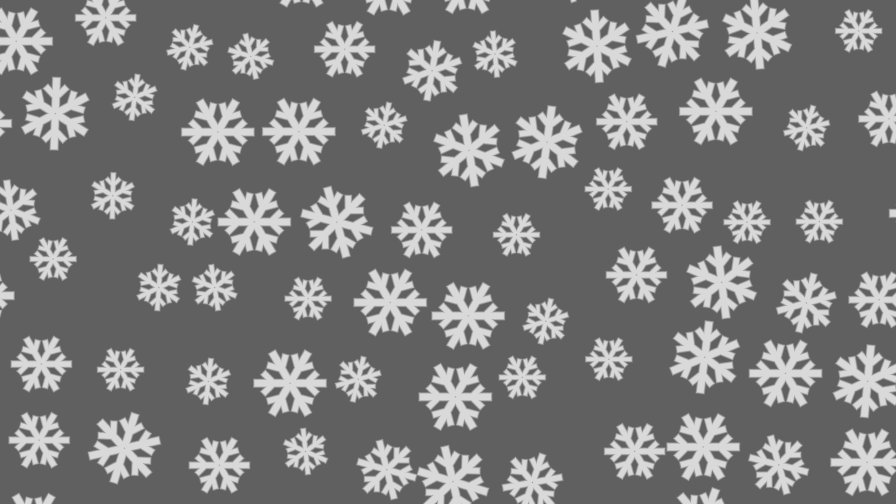
Write a Shadertoy shader that draws this pattern.

```glsl
// Pale six-armed snowflakes of three sizes scattered over a flat grey ground.

const float PI = 3.14159;

float hash(vec2 p) {
    vec3 q = fract(vec3(p.xyx) * 0.1031);
    q += dot(q, q.yzx + 33.33);
    return fract((q.x + q.y) * q.z);
}

mat2 rotation(float angle) {
    float c = cos(angle), s = sin(angle);
    return mat2(c, -s, s, c);
}

float boxDistance(vec2 p, vec2 halfSize) {
    vec2 d = abs(p) - halfSize;
    return length(max(d, 0.0)) + min(max(d.x, d.y), 0.0);
}

// Snowflake of radius 1: one arm with a forked branch, folded six times
float snowflakeDistance(vec2 p) {
    float angle = mod(atan(p.y, p.x) + PI / 6.0, PI / 3.0) - PI / 6.0;
    p = length(p) * vec2(cos(angle), abs(sin(angle)));
    float arm = boxDistance(p - vec2(0.5, 0.0), vec2(0.5, 0.11));
    vec2 b = rotation(PI / 4.0) * (p - vec2(0.45, 0.0));
    float branch = boxDistance(b - vec2(0.21, 0.0), vec2(0.21, 0.092));
    return min(arm, branch);
}

// Gentle wave that bends the rows
float rowWave(float x) {
    return 0.03 * sin(x * 5.0 + 0.6) + 0.012 * sin(x * 11.0);
}

// Distance to the closest snowflake in a grid of shifted, jittered rows
float snowDistance(vec2 p) {
    const float cell = 0.164;
    float nearest = 1.0;
    float baseRow = floor((p.y - rowWave(p.x)) / cell);
    for (int j = -1; j <= 1; j++) {
        float row = baseRow + float(j);
        float shift = 0.5 * row + 0.5 * hash(vec2(row, 71.0));
        float baseColumn = floor(p.x / cell - shift);
        for (int i = -1; i <= 1; i++) {
            vec2 id = vec2(baseColumn + float(i), row);
            vec2 seed = id + 50.0;

            // Large, medium or small; smaller flakes wander further
            float pick = hash(seed);
            float radius = pick < 0.37 ? 0.072 : pick < 0.6 ? 0.06 : 0.046;
            vec2 jitter = vec2(hash(seed + 17.3), hash(seed + 41.7)) * 2.0 - 1.0;
            vec2 center = (id + 0.5 + vec2(shift, 0.0)) * cell;
            center += jitter * (0.085 - radius);
            center.y += rowWave(center.x);

            // Most flakes stand level, the others are turned
            float turn = hash(seed + 93.1);
            float angle = turn < 0.58 ? 0.0 : mix(0.15, 0.85, hash(seed + 128.9));
            vec2 local = rotation(angle) * (p - center) / radius;
            nearest = min(nearest, snowflakeDistance(local) * radius);
        }
    }
    return nearest;
}

void mainImage(out vec4 fragColor, in vec2 fragCoord) {
    vec2 p = fragCoord / iResolution.y;
    vec3 ground = vec3(0.376);
    vec3 snow = vec3(0.85);

    float softness = max(0.0028, 0.7 / iResolution.y);
    float cover = 1.0 - smoothstep(-softness, softness, snowDistance(p));
    fragColor = vec4(mix(ground, snow, cover), 1.0);
}
```
